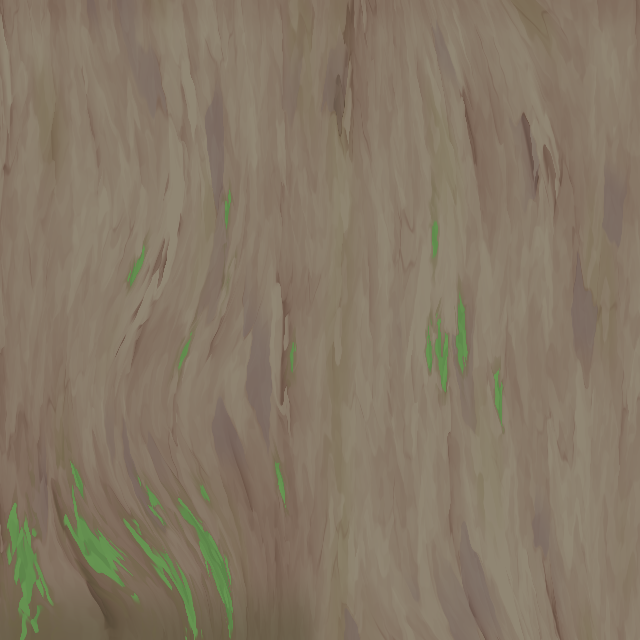
Write a Shadertoy shader that draws this texture.

```glsl
// Painted tree bark: long dry-brush strokes, broken crevices and ragged moss.
// Sine-bent flow coordinates carry stretched cellular strokes, sawtooth
// crevices stepped by those strokes, and moss, coloured by one shade ramp.

const vec3 PALE_BARK = vec3(0.548, 0.498, 0.428);
const vec3 MID_BARK  = vec3(0.500, 0.422, 0.362);
const vec3 DARK_BARK = vec3(0.430, 0.340, 0.285);
const vec3 DEEP_BARK = vec3(0.290, 0.230, 0.190);
const vec3 OLIVE     = vec3(0.470, 0.440, 0.300);
const vec3 PLUM      = vec3(0.440, 0.380, 0.380);
const vec3 SOIL      = vec3(0.340, 0.320, 0.220);
const vec3 MOSS      = vec3(0.370, 0.560, 0.300);

const vec2 BROAD_CELLS = vec2(15.0, 2.4);
const vec2 MID_CELLS   = vec2(36.0, 6.0);
const vec2 FINE_CELLS  = vec2(80.0, 15.0);
const vec2 HAIR_CELLS  = vec2(150.0, 38.0);
const float BASE_SHADE = 0.16;
const int ROOT_PATCHES = 4;
const int MOSS_PATCHES = 20;
const float PI = 3.14159;

vec2 hash2(vec2 p) {
    vec3 q = fract(p.xyx * vec3(0.1031, 0.1030, 0.0973));
    q += dot(q, q.yzx + 33.33);
    return fract((q.xx + q.yz) * q.zy);
}

// Layered sines, about -1 to 1
float sway(vec2 p) {
    return (sin(p.x + 1.7 * sin(p.y * 0.7))
          + sin(p.x * 1.9 + p.y * 1.3 + 2.1)
          + sin(p.y * 2.3 - p.x * 0.6 + 4.0)) / 3.0;
}

// Bends x so that lines of constant result follow the grain
float grainX(vec2 p) {
    float window = pow(sin(2.0 * PI * p.x), 2.0);
    float root = 0.12 * exp(-p.y * p.y / 0.025)
               - 0.05 * exp(-pow((p.y - 0.36) / 0.16, 2.0))
               + 0.05 * exp(-pow((p.y - 0.72) / 0.16, 2.0));
    float lean = -0.6 * pow(abs(p.y - 0.48), 3.0) * sign(p.y - 0.48);
    float bend = p.x < 0.5 ? root : lean;
    return p.x - window * bend + 0.007 * sway(p * vec2(9.0, 7.0));
}

// Crisp cells: x = tone of the stroke, y = distance to its border
vec2 strokes(vec2 p, float crispness) {
    vec2 cell = floor(p);
    float tone = 0.0, total = 0.0, nearest = 9.0, second = 9.0;
    for (int j = -1; j <= 1; j++)
    for (int i = -1; i <= 1; i++) {
        vec2 id = cell + vec2(i, j);
        float d = length(id + hash2(id) - p);
        float weight = exp(-crispness * d);
        tone += weight * hash2(id + 71.0).x;
        total += weight;
        second = min(second, max(nearest, d));
        nearest = min(nearest, d);
    }
    return vec2(tone / total, second - nearest);
}

// Overlapping plates: x = soft shadow on one side, y = thin dark core
vec2 crevice(vec2 g, float count, float jag) {
    float q = g.x * count + 0.3 * sin(g.x * 17.0)
            + 0.35 * sway(g * vec2(7.0, 3.6)) + jag;
    float id = floor(q), f = fract(q);
    float depth = smoothstep(-0.15, 0.6, sway(vec2(id * 3.1 + count, g.y * 7.0 + id)));
    return depth * smoothstep(0.0, 0.04, f) * vec2(exp(-5.0 * f), exp(-f * f / 0.008));
}

// Coverage of moss patches: large near the roots, thin streaks elsewhere
float mossField(vec2 g) {
    float field = -4.0;
    for (int i = 0; i < MOSS_PATCHES; i++) {
        float n = float(i);
        vec2 rnd = hash2(vec2(n * 7.3 + 2.0, n + 11.0));
        bool root = i < ROOT_PATCHES;
        vec2 center = root ? vec2(0.035 + 0.085 * n, 0.08 + 0.06 * rnd.y)
                           : vec2(0.03 + 0.82 * rnd.x, 0.15 + 0.6 * rnd.y);
        vec2 size = root ? vec2(0.023, 0.085) : vec2(0.0065, 0.025 + 0.03 * rnd.x);
        field = max(field, 1.0 - length((g - center) / size));
    }
    return field;
}

void mainImage(out vec4 fragColor, in vec2 fragCoord) {
    vec2 uv = fragCoord / iResolution.xy;
    vec2 grain = vec2(grainX(uv), uv.y);

    // Brush strokes at four scales, with frayed ends
    float fray = 0.035 * sin(grain.x * 43.0) + 0.018 * sin(grain.x * 131.0)
               + 0.010 * sin(grain.x * 307.0 + 3.0 * sin(uv.y * 19.0));
    vec2 brush = grain + vec2(0.0016 * sway(grain * vec2(110.0, 95.0)), fray);
    vec2 broad = strokes(brush * BROAD_CELLS + 3.0, 34.0);
    vec2 mid = strokes(brush * MID_CELLS + 17.0, 40.0);
    vec2 fine = strokes(brush * FINE_CELLS + 41.0, 32.0);
    float hair = strokes(brush * HAIR_CELLS + 67.0, 20.0).x;

    // Crevices stepped and broken by the strokes
    float jag = 0.22 * (mid.x - 0.5) + 0.14 * (fine.x - 0.5);
    vec2 wide = crevice(grain, 9.0, jag);
    vec2 narrow = crevice(grain + 0.37, 22.0, 1.6 * jag);
    float broken = smoothstep(0.3, 0.7, 0.6 * fine.x + 0.4 * hair);
    float crack = (1.0 - smoothstep(0.0, 0.08, mid.y)) * (0.4 + 0.6 * broken)
                * smoothstep(0.2, 0.7, sway(grain * vec2(23.0, 13.0)));

    // Shade: 0 pale, 1 mid, 2 dark, 3 deep
    float leftSide = 1.0 - smoothstep(0.46, 0.52, uv.x);
    float lowLeft = leftSide * (1.0 - smoothstep(0.05, 0.65, uv.y));
    float shade = BASE_SHADE + 0.5 * (broad.x - 0.5) + 0.6 * (mid.x - 0.5)
                + 0.5 * (fine.x - 0.5) + 0.25 * (hair - 0.5)
                + 0.2 * sway(grain * vec2(14.0, 4.0))
                + 0.9 * wide.x + 1.1 * wide.y * broken
                + 0.4 * narrow.x + 0.5 * narrow.y * broken
                + 0.7 * crack + 0.8 * lowLeft + 0.4 * smoothstep(0.94, 1.0, uv.y);
    vec3 color = mix(PALE_BARK, MID_BARK, clamp(shade, -0.35, 1.0));
    color = mix(color, DARK_BARK, clamp(shade - 1.0, 0.0, 1.0));
    color = mix(color, DEEP_BARK, clamp((shade - 2.0) * 0.7, 0.0, 0.8));

    // Olive and plum glazes, laid on stroke by stroke
    float oliveStrip = exp(-pow((grain.x - 0.53) / 0.022, 2.0));
    float olivePatch = smoothstep(0.4, 0.9, sway(grain * vec2(31.0, 5.0) + 5.0));
    color = mix(color, OLIVE, 0.35 * max(oliveStrip, olivePatch) * (0.2 + 0.8 * fine.x));
    float plumPatch = smoothstep(0.0, 0.5, sway(grain * vec2(11.0, 6.0) + 12.0));
    color = mix(color, PLUM, 0.4 * plumPatch * smoothstep(0.8, 0.9, mid.x));

    // Damp soil and moss at the roots, streaks of moss above
    float soil = leftSide * (1.0 - smoothstep(0.0, 0.12, uv.y));
    color = mix(color, SOIL, 0.5 * soil);
    float ragged = 0.7 * (mid.x - 0.5) + 1.0 * (fine.x - 0.5) + 0.9 * (hair - 0.5);
    float moss = mossField(brush - vec2(0.0, 0.6 * fray)) + ragged;
    color = mix(color, OLIVE * 0.92, 0.45 * smoothstep(-0.6, 0.3, moss));
    vec3 mossColor = MOSS * (0.92 + 0.16 * hair);
    color = mix(color, mossColor, 0.9 * smoothstep(0.25, 0.45, moss));

    fragColor = vec4(color, 1.0);
}
```
